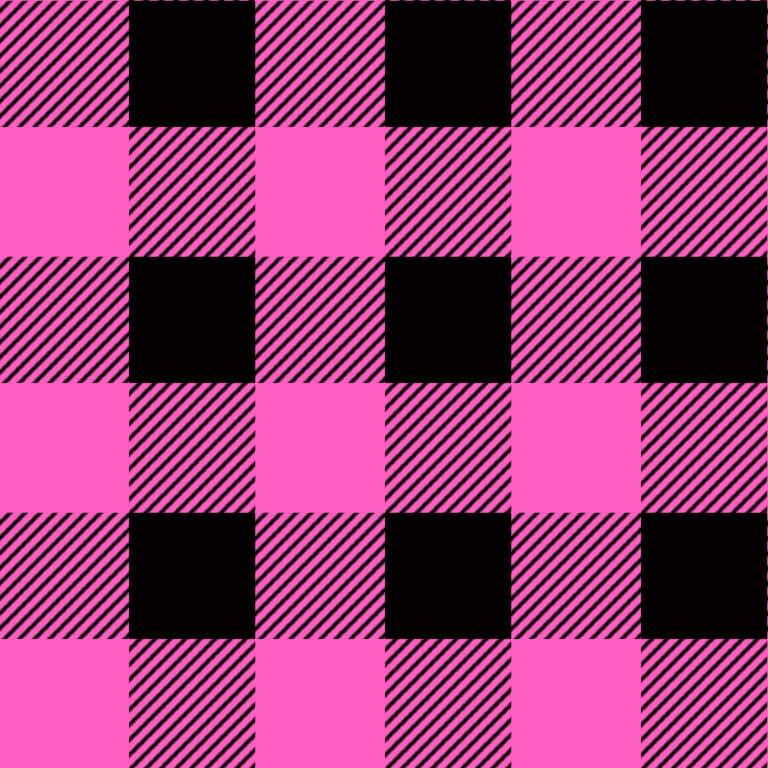
Give the GLSL for this pattern, as a Shadertoy shader.

```glsl
// Buffalo check: three dark bands cross three dark bands on a pink ground.
// Where bands cross the cloth is solid black; where a single band passes
// it is hatched with soft diagonal twill lines of slightly ragged width.

const float REPEATS = 3.0;          // checks across and down
const float HATCHES = 17.0;         // diagonal lines per check
const float BAND_CENTER = 0.7505;   // within one check
const float BAND_WIDTH = 0.493;
const float HATCH_CENTER = 0.73;    // within one hatch period
const float HATCH_WIDTH = 0.36;
const vec3 PINK = vec3(1.0, 0.37, 0.76);
const vec3 BLACK = vec3(0.010, 0.004, 0.006);

// Coverage of a line that repeats once per unit of t
float repeatedLine(float t, float center, float width, float soft) {
    float d = abs(fract(t - center + 0.5) - 0.5) - 0.5 * width;
    return 1.0 - smoothstep(-0.5 * soft, 0.5 * soft, d);
}

// Layered sines that roughen the edges of the hatch lines
float raggedness(vec2 p) {
    return 0.6 * sin(p.x * 710.0 + 2.0 * sin(p.y * 83.0))
         + 0.4 * sin(p.y * 1130.0 + 3.0 * sin(p.x * 61.0));
}

float twill(vec2 p, float pixel) {
    float frequency = REPEATS * HATCHES;
    float soft = max(0.32, 1.5 * pixel * frequency);
    float width = HATCH_WIDTH + 0.04 * raggedness(p);
    return repeatedLine((p.x - p.y) * frequency, HATCH_CENTER, width, soft);
}

void mainImage(out vec4 fragColor, in vec2 fragCoord) {
    vec2 p = fragCoord / iResolution.xy;
    float pixel = 1.0 / min(iResolution.x, iResolution.y);

    // Dark bands in both directions
    float soft = REPEATS * max(0.002, 1.2 * pixel);
    float column = repeatedLine(p.x * REPEATS, BAND_CENTER, BAND_WIDTH, soft);
    float row = repeatedLine(p.y * REPEATS, BAND_CENTER, BAND_WIDTH, soft);

    // Single bands are hatched, crossings are solid
    float hatched = max(column, row) * twill(p, pixel);
    float ink = mix(hatched, 1.0, column * row);

    fragColor = vec4(mix(PINK, BLACK, ink), 1.0);
}
```
